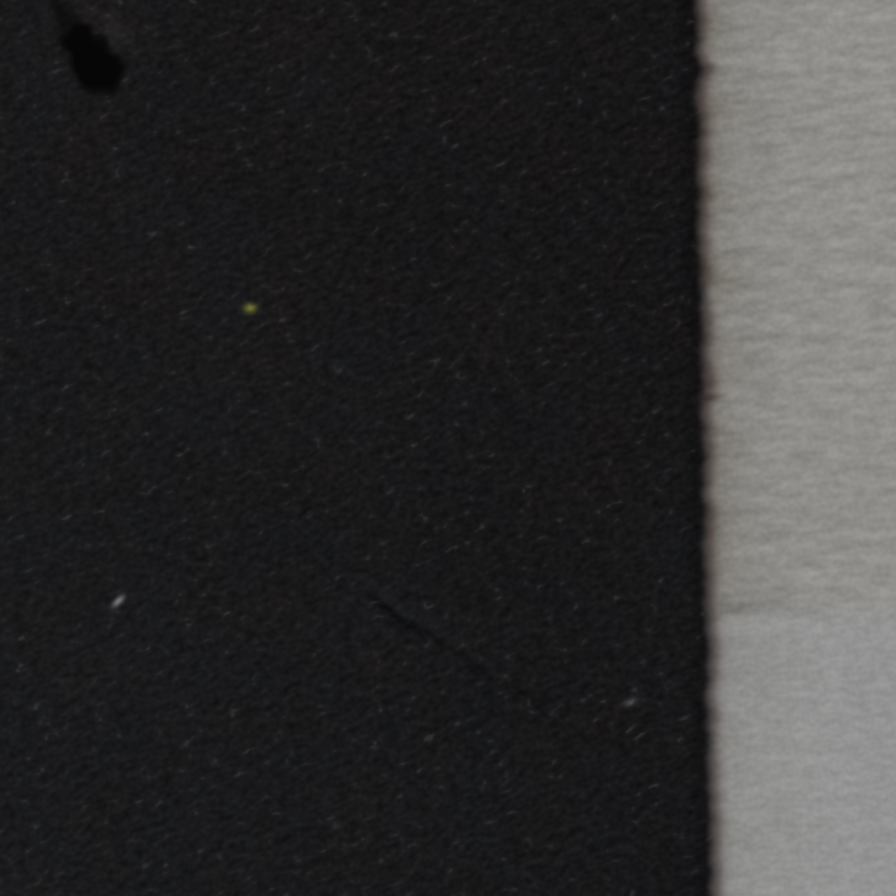
Give the GLSL for this texture, as a Shadertoy shader.

```glsl
// Charcoal fibrous paper beside a pale rippled strip, with a dark stain, flecks and creases.

float hash(vec2 p) {
    vec3 q = fract(vec3(p.xyx) * 0.1031);
    q += dot(q, q.yzx + 33.33);
    return fract((q.x + q.y) * q.z);
}

vec2 gradientAt(vec2 cell) {
    float angle = 6.28318 * hash(cell);
    return vec2(cos(angle), sin(angle));
}

// Gradient noise, roughly -0.7 to 0.7
float noise(vec2 p) {
    vec2 i = floor(p), f = fract(p);
    vec2 u = f * f * f * (f * (f * 6.0 - 15.0) + 10.0);
    vec2 e = vec2(1.0, 0.0);
    float low = mix(dot(gradientAt(i), f), dot(gradientAt(i + e), f - e), u.x);
    float high = mix(dot(gradientAt(i + e.yx), f - e.yx), dot(gradientAt(i + 1.0), f - 1.0), u.x);
    return mix(low, high, u.y);
}

float fbm(vec2 p) {
    float sum = 0.0, gain = 0.6;
    for (int k = 0; k < 4; k++) {
        sum += gain * noise(p);
        p = mat2(1.6, 1.2, -1.2, 1.6) * p + 17.3;
        gain *= 0.5;
    }
    return sum;
}

vec2 rotate(vec2 p, float angle) {
    float c = cos(angle), s = sin(angle);
    return vec2(c * p.x + s * p.y, c * p.y - s * p.x);
}

// Bell curve around zero
float bell(float x, float width) {
    return exp(-x * x / (width * width));
}

// Distance to a capsule whose radius grows from ra to rb
float taperedCapsule(vec2 p, vec2 a, vec2 b, float ra, float rb) {
    vec2 d = b - a;
    float t = clamp(dot(p - a, d) / dot(d, d), 0.0, 1.0);
    return length(p - a - d * t) - mix(ra, rb, t);
}

float softSpot(vec2 p, vec2 center, vec2 radius, float angle) {
    vec2 q = rotate(p - center, angle) / radius;
    return exp(-dot(q, q));
}

float edgePosition(float y) {
    float lean = mix(0.792, 0.775, y);
    float ragged = 0.004 * noise(vec2(y * 60.0, 3.7)) + 0.004 * noise(vec2(y * 17.0, 8.1));
    return lean + ragged + 0.006 * bell(y - 0.92, 0.012);
}

// Dark sheet: short slanted fibres, mottling and fine grain
vec3 charcoalPaper(vec2 p) {
    vec2 q = rotate(p, 0.42) + 0.004 * vec2(noise(p * 30.0), noise(p * 30.0 + 7.0));
    float fibre = noise(q * vec2(52.0, 105.0));
    float thread = noise(q * vec2(95.0, 165.0) + 41.0);
    float grain = noise(p * 163.0 + 3.3);
    float light = 0.094 + 0.010 * fbm(p * 6.0) + 0.028 * fibre + 0.026 * thread + 0.022 * grain;
    light += 0.05 * smoothstep(0.2, 0.55, fibre) * smoothstep(0.0, 0.4, thread + 0.4 * grain);
    light += 0.010 * (1.0 - smoothstep(0.0, 0.75, p.x)) - 0.005 * p.y;
    float warmth = fbm(p * 14.0 + 5.0) + 0.3 * (p.y - 0.5) + 0.2 * (p.x - 0.4);
    vec3 tint = mix(vec3(0.97, 0.99, 1.08), vec3(1.05, 0.98, 0.97), smoothstep(-0.3, 0.4, warmth));
    return light * tint;
}

// Broken diagonal fold: a dark line with a pale upper lip
float diagonalFold(vec2 p) {
    float d = p.y - 0.395 + 0.66 * (p.x - 0.32) + 0.016 * noise(vec2(p.x * 28.0, 2.0));
    float span = smoothstep(0.3, 0.43, p.x) * (1.0 - smoothstep(0.47, 0.72, p.x));
    span *= clamp(0.65 + 1.5 * noise(vec2(p.x * 19.0, 5.0)), 0.0, 1.0);
    return span * (0.018 * bell(d - 0.012, 0.007) - 0.036 * bell(d, 0.006));
}

// Pale strip: interrupted crosswise ripples, calmer below the fold
vec3 palePaper(vec2 p, float inset) {
    float upper = smoothstep(0.3, 0.34, p.y);
    float wave = p.y + 0.018 * fbm(p * vec2(13.0, 9.0)) + 0.05 * (p.x - 0.88);
    float patchy = clamp(0.55 + 1.3 * noise(p * vec2(14.0, 28.0)), 0.0, 1.2);
    float shade = 0.017 * mix(0.3, 1.0, upper) * patchy * sin(wave * 218.0);
    vec2 slanted = rotate(p, 0.12);
    shade += 0.048 * mix(0.5, 1.0, upper) * noise(slanted * vec2(28.0, 90.0));
    shade += 0.035 * noise(slanted * vec2(75.0, 150.0)) + 0.026 * noise(p * 171.0);
    shade += 0.02 * fbm(p * 10.0);
    vec3 color = mix(vec3(0.574, 0.576, 0.573), vec3(0.562, 0.558, 0.547), upper);
    float border = exp(-inset / 0.042) * (1.0 + 0.7 * noise(vec2(p.y * 21.0, 4.0)));
    color -= vec3(0.105, 0.116, 0.136) * border * mix(0.5, 1.0, upper);
    float foldY = 0.32 + 0.007 * noise(vec2(p.x * 30.0, 6.0));
    float foldFade = 1.0 - 0.8 * smoothstep(0.82, 0.93, p.x);
    shade -= 0.065 * foldFade * bell(p.y - foldY - 0.003, 0.008);
    shade += 0.02 * foldFade * bell(p.y - foldY + 0.016, 0.012);
    return color + shade;
}

void mainImage(out vec4 fragColor, in vec2 fragCoord) {
    vec2 p = fragCoord / iResolution.xy;
    float inset = p.x - edgePosition(p.y);

    // Dark sheet with its fold and a slight shadow beside the strip
    vec3 dark = charcoalPaper(p) + diagonalFold(p);
    dark *= 1.0 - 0.2 * bell(inset + 0.006, 0.012);

    // Stain with a faint tail and a dull halo
    vec2 wobble = p + 0.009 * vec2(noise(p * 45.0), noise(p * 45.0 + 9.0));
    float body = taperedCapsule(wobble, vec2(0.089, 0.952), vec2(0.110, 0.923), 0.020, 0.026);
    float tail = taperedCapsule(wobble, vec2(0.062, 1.0), vec2(0.089, 0.952), 0.004, 0.017);
    dark += 0.03 * softSpot(p, vec2(0.128, 0.965), vec2(0.028, 0.018), -0.8);
    float ink = max(1.0 - smoothstep(-0.007, 0.010, body), 0.6 - 0.6 * smoothstep(-0.010, 0.012, tail));
    dark = mix(dark, vec3(0.025, 0.023, 0.026), ink);

    // Small coloured and pale flecks
    dark += vec3(0.34, 0.34, 0.1) * softSpot(p, vec2(0.279, 0.656), vec2(0.007, 0.0055), 0.0);
    dark += 0.34 * softSpot(p, vec2(0.132, 0.329), vec2(0.009, 0.004), 0.8);
    dark += 0.12 * softSpot(p, vec2(0.703, 0.216), vec2(0.010, 0.005), 0.3);

    // Soft boundary, brown fringe and a small notch
    vec3 color = mix(dark, palePaper(p, max(inset, 0.0)), smoothstep(-0.005, 0.016, inset));
    float fringe = bell(inset - 0.009, 0.009) * (0.65 + 0.9 * noise(vec2(p.y * 32.0, 1.0)));
    color = mix(color, vec3(0.26, 0.20, 0.20), 0.55 * clamp(fringe, 0.0, 1.0));
    color = mix(color, vec3(0.20, 0.15, 0.15), 0.6 * softSpot(p, vec2(0.789, 0.556), vec2(0.015, 0.005), 0.15));
    fragColor = vec4(clamp(color, 0.0, 1.0), 1.0);
}
```
